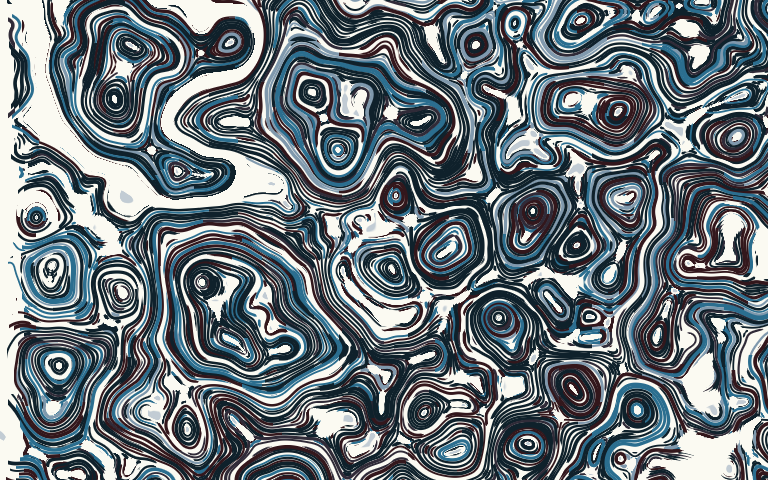
This pattern is drawn by a Shadertoy shader. Its source:

```glsl
// Inked flow lines winding around hills and hollows of a scattered-bump field.
// Contours are added octave by octave wherever there is room for them, so the
// strokes keep an even width, and flat ground and a few rifts stay bare paper.

#define HILL_SCALE 7.6      // hills per canvas height
#define WOBBLE 0.17         // height of the small waves in the lines
#define OCTAVES 6           // contour subdivisions
#define SPACING 0.0047      // closest distance between strokes
#define STROKE 0.0029       // mean half width of a stroke
#define FLAT_SLOPE 2.9      // below this slope no ink is laid
#define SEGMENTS 2.6        // colour changes per canvas height
#define RIFT_WIDTH 0.27     // height range left open in the rifts

const vec3 PAPER    = vec3(0.985, 0.98, 0.95);
const vec3 MIST     = vec3(0.76, 0.80, 0.83);
const vec3 STEEL    = vec3(0.50, 0.60, 0.68);
const vec3 BLUE     = vec3(0.17, 0.43, 0.56);
const vec3 MAROON   = vec3(0.20, 0.09, 0.11);
const vec3 CHARCOAL = vec3(0.19, 0.17, 0.22);
const vec3 INK      = vec3(0.06, 0.13, 0.17);

vec3 hash3(vec3 p) {
    p = fract(p * vec3(0.1031, 0.1030, 0.0973));
    p += dot(p, p.yxz + 33.33);
    return fract((p.xxy + p.yxx) * p.zyx);
}

// One jittered bump of random signed height per cell: (value, gradient).
vec3 bumps(vec2 p, float seed) {
    vec2 cell = floor(p);
    vec3 sum = vec3(0.0);
    for (int y = -1; y <= 1; y++)
    for (int x = -1; x <= 1; x++) {
        vec2 c = cell + vec2(x, y);
        vec3 rnd = hash3(vec3(c, seed));
        vec2 r = p - c - rnd.xy;
        float k = max(1.0 - dot(r, r), 0.0);
        sum += (rnd.z * 2.0 - 1.0) * vec3(k * k * k, -6.0 * k * k * r);
    }
    return sum;
}

// Bumps at a given frequency and height, gradient in canvas units.
vec3 layer(vec2 p, float freq, float height, float seed) {
    return bumps(p * freq, seed) * height * vec3(1.0, freq, freq);
}

vec3 inkColour(float pick) {
    if (pick < 0.48) return INK;
    if (pick < 0.69) return MAROON;
    if (pick < 0.78) return CHARCOAL;
    if (pick < 0.94) return BLUE;
    return STEEL;
}

void mainImage(out vec4 fragColor, in vec2 fragCoord) {
    vec2 p = fragCoord / iResolution.y;
    float pixel = 1.0 / iResolution.y;

    // Height field: broad slopes, hills and a small wobble.
    vec3 wobble = layer(p, HILL_SCALE * 2.3, WOBBLE, 11.0);
    vec3 hills = layer(p, HILL_SCALE * 0.37, 1.5, 3.0)
               + layer(p, HILL_SCALE, 1.0, 7.0);
    vec3 field = hills + wobble;
    float slope = max(length(field.yz), 0.001);
    float crowding = mix(length(hills.yz), slope, 0.6);

    // Open ground: rifts along some contours and the left margin.
    float rift = 1.0 - smoothstep(0.3, 1.0, abs(field.x - 0.2) / RIFT_WIDTH);
    rift *= smoothstep(0.2, 0.4, bumps(p * 1.3, 23.0).x);
    float margin = 1.0 - smoothstep(0.0, 0.08, p.x);
    float bare = max(rift, margin);

    // Pale wash on some of the flat spots.
    float wash = 1.0 - smoothstep(0.45, 0.6, slope / FLAT_SLOPE);
    vec3 colour = mix(PAPER, MIST, wash * smoothstep(0.05, 0.06, wobble.x));

    // Strokes, finest subdivision first so that main contours lie on top.
    for (int i = OCTAVES - 1; i >= 0; i--) {
        float levels = exp2(float(i));
        float height = field.x * levels;
        float line = floor(height);
        float dist = abs(height - line - 0.5) / (levels * slope);

        // Each line is cut into segments at its own places.
        vec3 lineRnd = hash3(vec3(line, float(i), 51.0));
        vec2 segment = floor(p * SEGMENTS + lineRnd.xy * 9.0);
        vec3 rnd = hash3(vec3(segment, line + 97.0 * float(i)));

        // Ends where strokes crowd, where ground is flat or left open.
        float room = 0.5 / (levels * crowding * SPACING);
        float shown = smoothstep(0.0, 0.12, room - 0.75 - 0.4 * lineRnd.z);
        shown *= smoothstep(0.85, 1.1, slope / FLAT_SLOPE);
        shown *= step(bare, 0.1 + 0.85 * rnd.y);

        float halfWidth = STROKE * mix(0.6, 1.4, rnd.z) * shown;
        float cover = clamp((halfWidth - dist) / pixel + 0.5, 0.0, 1.0);
        colour = mix(colour, inkColour(rnd.x), cover * step(0.01, shown));
    }
    fragColor = vec4(colour, 1.0);
}
```
